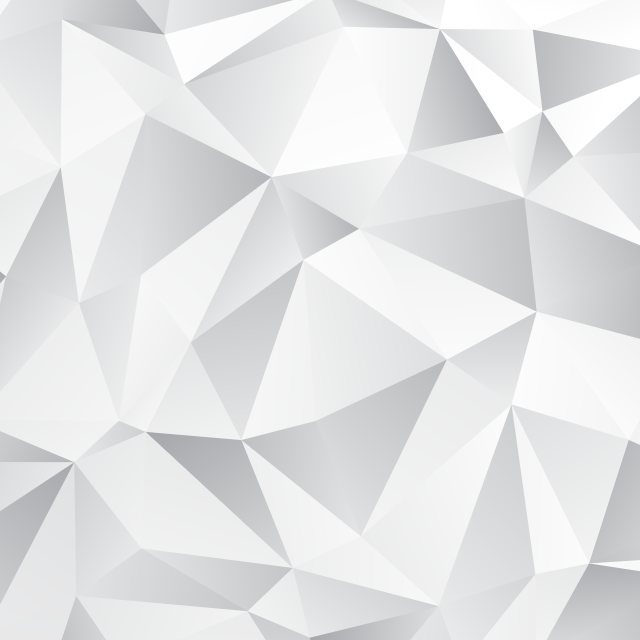
This background is drawn by a WebGL 1 fragment shader. Its source:

```glsl
precision highp float;
// Pale faceted paper: an irregular triangle mesh with a soft grey gradient on each facet.

uniform vec2 u_resolution;

const float CELLS = 6.2;      // mesh cells across the canvas
const float TILT = 0.38;      // rotation of the mesh in radians
const float JITTER = 0.92;    // vertex scatter, below 1 keeps every quad simple
const float HALF_PI = 1.5708;

float hash(vec2 p, float seed) {
  vec3 q = fract(vec3(p.xyx) * 0.1031 + seed * 0.1373);
  q += dot(q, q.yzx + 33.33);
  return fract((q.x + q.y) * q.z);
}

float cross2(vec2 a, vec2 b) {
  return a.x * b.y - a.y * b.x;
}

vec2 rotate(vec2 p, float angle) {
  float c = cos(angle);
  float s = sin(angle);
  return vec2(c * p.x - s * p.y, s * p.x + c * p.y);
}

vec2 meshVertex(vec2 id) {
  return id + JITTER * (vec2(hash(id, 1.0), hash(id, 2.0)) - 0.5);
}

// Signed distance to the line a-b, positive on its left
float edgeDistance(vec2 p, vec2 a, vec2 b) {
  return cross2(b - a, p - a) / max(length(b - a), 0.0001);
}

float smallerArea(vec2 a, vec2 b, vec2 c, vec2 d) {
  return min(cross2(b - a, c - a), cross2(c - a, d - a));
}

// Grey level of a facet: darkest at its far end along a random direction
float facetTone(vec2 p, vec2 a, vec2 b, vec2 c, vec2 id, float side) {
  float angle = HALF_PI - TILT + 3.8 * (hash(id, 5.0 + side) - 0.5);
  vec2 dir = vec2(cos(angle), sin(angle));
  vec3 ends = vec3(dot(a, dir), dot(b, dir), dot(c, dir));
  float low = min(ends.x, min(ends.y, ends.z));
  float high = max(ends.x, max(ends.y, ends.z));
  float t = clamp((dot(p, dir) - low) / max(high - low, 0.001), 0.0, 1.0);

  // Evenly spread levels keep neighbouring facets distinct
  float level = fract(dot(id, vec2(0.755, 0.57)) + 0.5 * side + 0.3 * hash(id, 8.0 + side));
  float shade = pow(level, 1.85);
  return 0.985 - 0.12 * shade - (0.03 + 0.2 * shade) * t;
}

// Adds one facet as (weighted tone, weight) with a smoothed border
vec2 facet(vec2 p, vec2 a, vec2 b, vec2 c, vec2 id, float side, float pixel) {
  float inside = min(edgeDistance(p, a, b), min(edgeDistance(p, b, c), edgeDistance(p, c, a)));
  float cover = clamp(inside / pixel + 0.5, 0.0, 1.0);
  return cover * vec2(facetTone(p, a, b, c, id, side), 1.0);
}

// Splits a jittered quad along its better diagonal
vec2 quadFacets(vec2 p, vec2 id, float pixel) {
  vec2 a = meshVertex(id);
  vec2 b = meshVertex(id + vec2(1.0, 0.0));
  vec2 c = meshVertex(id + vec2(1.0, 1.0));
  vec2 d = meshVertex(id + vec2(0.0, 1.0));
  if (smallerArea(a, b, c, d) > smallerArea(b, c, d, a)) {
    return facet(p, a, b, c, id, 0.0, pixel) + facet(p, a, c, d, id, 1.0, pixel);
  }
  return facet(p, b, c, d, id, 0.0, pixel) + facet(p, b, d, a, id, 1.0, pixel);
}

float meshTone(vec2 p, float pixel) {
  vec2 cell = floor(p);
  vec2 sum = vec2(0.0);
  for (int y = -1; y <= 1; y++) {
    for (int x = -1; x <= 1; x++) {
      sum += quadFacets(p, cell + vec2(float(x), float(y)), pixel);
    }
  }
  return sum.x / max(sum.y, 0.001);
}

// Cool tint that grows with darkness
vec3 coolGrey(float tone) {
  return vec3(tone) + (1.0 - tone) * vec3(-0.02, 0.0, 0.04);
}

void main() {
  float size = min(u_resolution.x, u_resolution.y);
  vec2 uv = gl_FragCoord.xy / size;
  vec2 p = rotate(uv * CELLS, -TILT) + vec2(20.0, 30.0);
  float tone = meshTone(p, CELLS / size);

  // Light falls from the upper right
  tone += 0.05 * (uv.x + uv.y - 1.0);
  gl_FragColor = vec4(coolGrey(clamp(tone, 0.0, 1.0)), 1.0);
}
```
